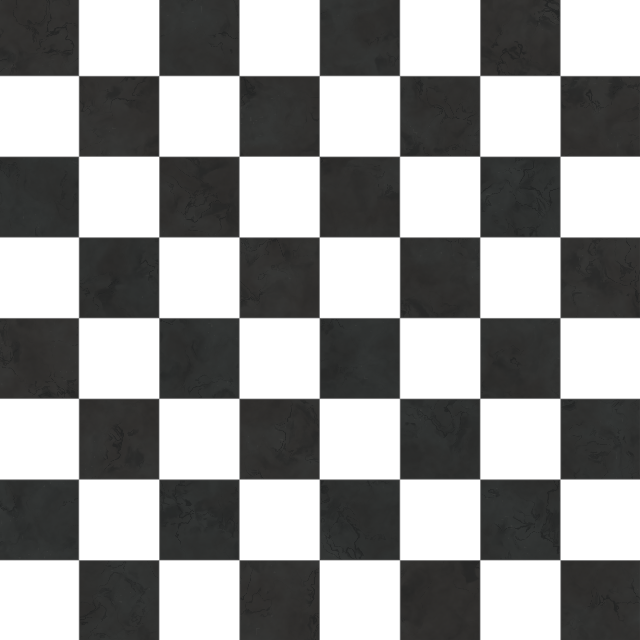
A WebGL 1 fragment shader for this pattern:

```glsl
precision highp float;
// Checkerboard of white squares and dark veined stone tiles with thin pale rims.

uniform vec2 u_resolution;

const vec2 TILE_COUNT = vec2(7.975, 7.931);
const vec2 TILE_OFFSET = vec2(0.0156, 0.0114);
const vec3 WHITE = vec3(1.0);
const vec3 WARM_STONE = vec3(0.197, 0.192, 0.186);
const vec3 COOL_STONE = vec3(0.182, 0.190, 0.187);
const vec3 VEIN = vec3(0.125, 0.130, 0.130);
const vec3 FLECK = vec3(0.29, 0.29, 0.28);
const vec3 RIM = vec3(0.30);
const float RIM_WIDTH = 0.019;

float hash(vec2 p) {
  vec3 q = fract(vec3(p.xyx) * 0.1031);
  q += dot(q, q.yzx + 33.33);
  return fract((q.x + q.y) * q.z);
}

float noise(vec2 p) {
  vec2 i = floor(p);
  vec2 f = fract(p);
  f = f * f * (3.0 - 2.0 * f);
  float low = mix(hash(i), hash(i + vec2(1.0, 0.0)), f.x);
  float high = mix(hash(i + vec2(0.0, 1.0)), hash(i + vec2(1.0)), f.x);
  return mix(low, high, f.y);
}

float fbm(vec2 p) {
  float sum = 0.0;
  float amplitude = 0.5;
  for (int i = 0; i < 5; i++) {
    sum += amplitude * noise(p);
    p = mat2(1.6, 1.2, -1.2, 1.6) * p + 7.3;
    amplitude *= 0.5;
  }
  return sum;
}

// Thin line along the middle level of a noise field.
float vein(vec2 p, float width) {
  return 1.0 - smoothstep(0.0, width, abs(fbm(p) - 0.48));
}

// Each tile samples its own region of the stone.
vec3 stone(vec2 local, vec2 id) {
  vec2 seed = vec2(hash(id + 3.7), hash(id + 19.1));
  vec2 p = local + seed * 80.0;
  vec2 warp = vec2(fbm(p * 3.0 + 11.0), fbm(p * 3.0 + 47.0)) - 0.5;
  vec2 q = p + 0.45 * warp;

  float cloud = fbm(q * 2.6 + 5.0);
  float tint = clamp(seed.x + (cloud - 0.48) * 1.5, 0.0, 1.0);
  vec3 color = mix(WARM_STONE, COOL_STONE, tint);
  color *= 1.0 + 0.32 * (cloud - 0.48) + 0.10 * (fbm(p * 14.0) - 0.48);

  // Dark smudges and broken veins gather in patches.
  float patchMask = smoothstep(0.44, 0.62, fbm(p * 2.2 + 31.0));
  float smudge = smoothstep(0.50, 0.72, fbm(q * 5.0 + 63.0));
  float lines = max(vein(q * 1.7, 0.016), 0.7 * vein(q * 3.4 + 23.0, 0.025));
  float veinAmount = lines * (0.10 + 0.65 * patchMask);
  color = mix(color, VEIN, max(veinAmount, smudge * (0.15 + 0.35 * patchMask)));

  float fleck = smoothstep(0.90, 0.98, noise(p * 26.0 + 9.0));
  return mix(color, FLECK, 0.3 * fleck * smoothstep(0.52, 0.64, cloud));
}

// Antialiased coverage of the squares whose index sum is odd.
float oddSquares(vec2 grid, vec2 pixel) {
  vec2 wave = 0.5 - abs(mod(grid + 0.5, 2.0) - 1.0);
  vec2 toEdge = abs(fract(grid + 0.5) - 0.5);
  vec2 side = sign(mod(floor(grid), 2.0) - 0.5);
  vec2 step2 = side * clamp(toEdge / (0.7 * pixel), 0.0, 1.0);
  return 0.5 - 0.5 * step2.x * step2.y + 0.0 * wave.x;
}

float rimMask(vec2 local, float width) {
  vec2 inset = min(local, 1.0 - local);
  return 1.0 - smoothstep(0.3 * width, width, min(inset.x, inset.y));
}

void main() {
  vec2 uv = gl_FragCoord.xy / u_resolution;
  vec2 grid = uv * TILE_COUNT + TILE_OFFSET;
  vec2 local = fract(grid);
  vec3 tile = stone(local, floor(grid));
  tile = mix(tile, RIM, 0.75 * rimMask(local, RIM_WIDTH));
  float dark = oddSquares(grid, TILE_COUNT / u_resolution);
  gl_FragColor = vec4(mix(WHITE, tile, dark), 1.0);
}
```
